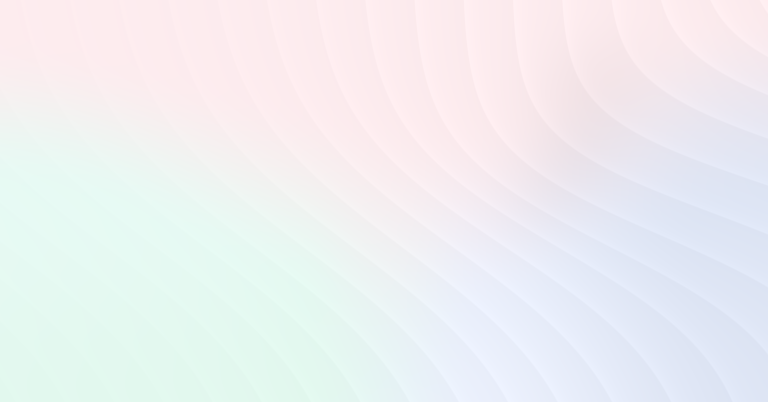
A Shadertoy shader for this background:

```glsl
// Pastel backdrop of pink, mint and blue with soft, overlapping wave folds.

const vec3 PINK       = vec3(0.992, 0.925, 0.935);
const vec3 PINK_DUSK  = vec3(0.960, 0.912, 0.928);
const vec3 MINT       = vec3(0.905, 0.980, 0.955);
const vec3 MINT_DEEP  = vec3(0.888, 0.973, 0.935);
const vec3 BLUE       = vec3(0.920, 0.940, 0.988);
const vec3 BLUE_DEEP  = vec3(0.872, 0.900, 0.960);
const vec3 NEUTRAL    = vec3(0.950, 0.948, 0.945);

const float FOLD_SPACING = 0.1225; // distance between folds along the top
const float FOLD_START   = 1.152;  // top position of one fold
const float SWEEP        = 1.0;    // sideways travel of a fold
const float FAINT_FOLD   = 0.004;  // fold contrast at the left
const float STRONG_FOLD  = 0.021;  // fold contrast at the right
const float HIGHLIGHT_FALLOFF = 6.0;
const float FOLD_SHADOW  = 0.45;
const float DUSK_DEPTH   = 0.025;

float logistic(float z) {
    return 1.0 / (1.0 + exp(-z));
}

// Horizontal place, at a given depth, of the fold that starts at top.
float foldX(float top, float depth) {
    float bend = mix(0.62, 0.26, smoothstep(1.0, 1.85, top));
    float softness = mix(0.19, 0.085, smoothstep(0.5, 1.45, top));
    float travel = logistic((depth - bend) / softness) - logistic(-bend / softness);
    return top + SWEEP * travel;
}

// Trace a point back along its fold to the top edge by bisection.
float foldTop(vec2 p) {
    float low = p.x - 1.2;
    float high = p.x + 0.2;
    for (int i = 0; i < 18; i++) {
        float middle = 0.5 * (low + high);
        if (foldX(middle, p.y) < p.x) low = middle;
        else high = middle;
    }
    return 0.5 * (low + high);
}

// Broad colour fields: pink above, mint at lower left, blue at lower right.
vec3 colourField(vec2 p) {
    float pinkEdge = 0.28 + 0.26 * smoothstep(0.0, 1.05, p.x)
                          - 0.27 * smoothstep(1.15, 1.9, p.x);
    float blend = mix(0.19, 0.25, smoothstep(0.2, 0.9, p.x));
    float cool = smoothstep(-blend, blend, p.y - pinkEdge);
    float blueMix = smoothstep(0.74, 1.20, p.x);

    vec3 mint = mix(MINT, MINT_DEEP, smoothstep(0.5, 1.0, p.y));
    vec3 blue = mix(BLUE, BLUE_DEEP, smoothstep(1.15, 1.80, p.x + 0.25 * (0.75 - p.y)));
    vec3 pink = mix(PINK, PINK_DUSK, smoothstep(1.1, 1.8, p.x) * smoothstep(0.0, 0.35, p.y));

    vec3 coolColour = mix(mint, blue, blueMix);
    float seam = 4.0 * blueMix * (1.0 - blueMix);
    coolColour = mix(coolColour, NEUTRAL, 0.45 * seam * (1.0 - smoothstep(0.6, 1.0, p.y)));
    return mix(pink, coolColour, cool);
}

// Bright leading edge that fades into shade before the next fold.
float foldTone(float phase, float edgeWidth) {
    float f = fract(phase);
    float tone = exp(-HIGHLIGHT_FALLOFF * f) - FOLD_SHADOW * f * f;
    return mix(-FOLD_SHADOW, tone, smoothstep(0.0, edgeWidth, f));
}

void mainImage(out vec4 fragColor, in vec2 fragCoord) {
    // Height units, with depth measured down from the top edge.
    vec2 p = fragCoord / iResolution.y;
    p.y = 1.0 - p.y;
    p.x *= 1.9104 * iResolution.y / iResolution.x;

    vec3 colour = colourField(p);

    // Soft dusk along the valley at the upper right.
    float valley = (p.x - 1.50 + 0.5 * p.y * p.y) / 0.14;
    float valleyReach = smoothstep(0.0, 0.25, p.y) * (1.0 - smoothstep(0.35, 0.70, p.y));
    colour -= DUSK_DEPTH * exp(-valley * valley) * valleyReach;

    // Repeated folds, stronger toward the right.
    float phase = (foldTop(p) - FOLD_START) / FOLD_SPACING;
    float edgeWidth = clamp(1.5 * fwidth(phase), 0.001, 0.5);
    float contrast = mix(FAINT_FOLD, STRONG_FOLD, smoothstep(0.2, 1.35, p.x));
    colour += contrast * foldTone(phase, edgeWidth);

    fragColor = vec4(clamp(colour, 0.0, 1.0), 1.0);
}
```
